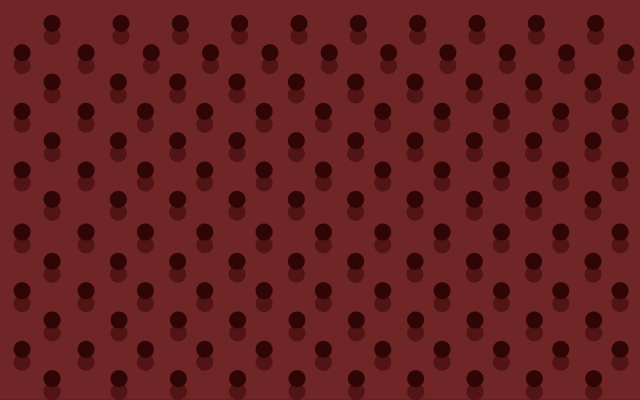
A Shadertoy shader for this pattern:

```glsl
const vec3 GROUND = vec3(0.44, 0.15, 0.15);
const vec3 SHADOW = vec3(0.32, 0.08, 0.08);
const vec3 DOT    = vec3(0.19, 0.02, 0.02);
const vec3 HEM    = vec3(0.37, 0.11, 0.11);

// Lengths are in units of 1/480 of the canvas height, y pointing down.
const float HEIGHT       = 480.0;
const vec2  PITCH        = vec2(71.2, 35.2);
const float FIRST_ROW    = 28.0;
const float LAST_ROW     = 12.0;
const float EVEN_START   = 70.8;
const float ODD_START    = 32.1;
const float RADIUS       = 10.2;
const float SHADOW_DROP  = 15.5;
const float SEAM_ROW     = 7.0;   // rows from here on sit slightly lower
const float SEAM_GAP     = 4.0;
const float HEM_WIDTH    = 1.5;

// Sideways slip of the outer rows and of the first column.
float slip(float row, float col, bool odd) {
    if (col < 0.5) return odd ? -5.6 : -8.3;
    if (row < 0.5) return 3.2;
    if (row < 1.5) return col < 1.5 ? 0.0 : 7.0;
    return (!odd && row > 9.0) ? 0.8 : 0.0;
}

// Centre of the dot in the given row that lies closest to x.
vec2 dotCentre(float row, float x) {
    bool odd = mod(row, 2.0) > 0.5;
    float start = odd ? ODD_START : EVEN_START;
    float col = clamp(floor((x - start) / PITCH.x + 0.5), 0.0, odd ? 10.0 : 9.0);
    return vec2(start + col * PITCH.x + slip(row, col, odd),
                FIRST_ROW + row * PITCH.y + SEAM_GAP * step(SEAM_ROW, row));
}

float cover(float dist, float pixel) {
    return clamp(0.5 - dist / pixel, 0.0, 1.0);
}

void mainImage(out vec4 fragColor, in vec2 fragCoord) {
    float pixel = HEIGHT / iResolution.y;
    vec2 p = vec2(fragCoord.x, iResolution.y - fragCoord.y) * pixel;

    // Nearest dot and shadow among the neighbouring rows
    float nearRow = floor((p.y - FIRST_ROW) / PITCH.y + 0.5);
    float dotDist = HEIGHT;
    float shadowDist = HEIGHT;
    for (float i = -1.0; i <= 1.0; i++) {
        float row = clamp(nearRow + i, 0.0, LAST_ROW);
        vec2 offset = p - dotCentre(row, p.x);
        dotDist = min(dotDist, length(offset) - RADIUS);
        shadowDist = min(shadowDist, length(offset - vec2(0.0, SHADOW_DROP)) - RADIUS);
    }

    // Layers from back to front
    vec3 color = mix(GROUND, HEM, 0.6 * cover(HEIGHT - HEM_WIDTH - p.y, pixel));
    color = mix(color, SHADOW, cover(shadowDist, pixel));
    color = mix(color, DOT, cover(dotDist, pixel));
    fragColor = vec4(color, 1.0);
}
```
